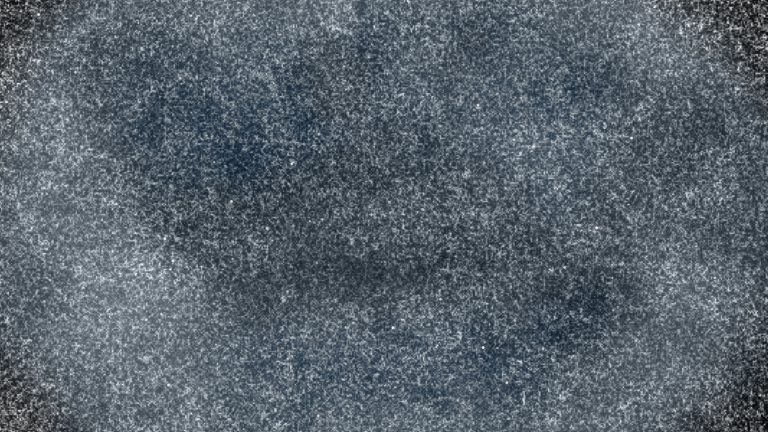
Give the GLSL for this texture, as a WebGL 2 fragment shader.

```glsl
#version 300 es
precision highp float;

uniform vec2 u_resolution;
out vec4 outColor;

const float BASE_LEVEL = 0.275;
const float CLOUD_GAIN = 0.28;
const float WISP_GAIN = 0.13;
const float RIM_GAIN = 0.10;
const float CORNER_DROP = 0.17;
const float GRAIN_GAIN = 0.52;
const float FINE_GRAIN = 300.0;
const float COARSE_GRAIN = 165.0;
const vec3 COOL_TINT = vec3(-0.040, 0.0, 0.034);
const vec3 BLUE_TINT = vec3(-0.030, 0.0, 0.032);
const vec3 STAR_COLOR = vec3(1.0, 0.98, 0.97);
const vec2 VOID_CENTER = vec2(0.84, 0.36);
const vec2 VOID_SIZE = vec2(0.20, 0.075);
const vec2 CLUSTER_CENTER = vec2(0.82, 0.44);

float hash(vec2 p) {
    vec3 q = fract(vec3(p.xyx) * 0.1031);
    q += dot(q, q.yzx + 33.33);
    return fract((q.x + q.y) * q.z);
}

float noise(vec2 p) {
    vec2 i = floor(p);
    vec2 f = fract(p);
    f = f * f * (3.0 - 2.0 * f);
    float low = mix(hash(i), hash(i + vec2(1.0, 0.0)), f.x);
    float high = mix(hash(i + vec2(0.0, 1.0)), hash(i + 1.0), f.x);
    return mix(low, high, f.y);
}

float fbm(vec2 p) {
    float sum = 0.0;
    float gain = 0.5;
    for (int i = 0; i < 4; i++) {
        sum += gain * noise(p);
        p = mat2(1.6, 1.2, -1.2, 1.6) * p + 17.3;
        gain *= 0.5;
    }
    return sum / 0.9375;
}

// Thin bright threads along the mid level of warped noise
float wisps(vec2 p) {
    vec2 warp = vec2(fbm(p * 0.6 + 4.0), fbm(p * 0.6 + 51.0)) - 0.5;
    float ridge = 1.0 - abs(2.0 * fbm(p + 2.5 * warp) - 1.0);
    return pow(ridge, 4.0);
}

// One star at most in each cell, with a sharp core and a faint halo
float stars(vec2 p, float cells, float chance, float radius) {
    vec2 cell = floor(p * cells);
    vec2 seed = cell + cells * 3.0;
    vec2 spot = 0.25 + 0.5 * vec2(hash(seed + 11.0), hash(seed + 47.0));
    float d = length(fract(p * cells) - spot) / cells;
    float power = mix(0.35, 1.0, hash(seed + 83.0));
    float core = 1.0 - smoothstep(0.3 * radius, radius, d);
    float halo = 0.22 * exp(-d * d / (3.0 * radius * radius));
    return step(hash(seed), chance) * power * (core + halo);
}

void main() {
    vec2 p = gl_FragCoord.xy / u_resolution.y;
    vec2 uv = gl_FragCoord.xy / u_resolution;

    // Broad light: bright rim inside dark corners
    float cloud = fbm(p * 3.2 + 7.0) - 0.5;
    float edge = length((uv - 0.5) * vec2(2.0, 1.35)) + 0.25 * cloud;
    float corner = smoothstep(0.92, 1.18, edge);
    float rim = smoothstep(0.45, 0.85, edge) * mix(1.25, 0.65, uv.x);
    vec2 toVoid = (p - VOID_CENTER) / VOID_SIZE;
    float hollow = exp(-dot(toVoid, toVoid) * (1.0 + 1.5 * cloud));

    // Threads and clouds
    float threads = 0.55 * wisps(p * 7.0) + 0.45 * wisps(p * 19.0 + 30.0);
    float level = BASE_LEVEL + CLOUD_GAIN * cloud + WISP_GAIN * threads;
    level += RIM_GAIN * rim - CORNER_DROP * corner;
    level -= 0.12 * hollow;

    // Dust grain, denser on threads and in the corners
    float grain = 0.6 * (noise(p * FINE_GRAIN) + noise(p * COARSE_GRAIN + 91.0) - 1.0);
    grain += 0.8 * grain * grain;
    float grainGain = GRAIN_GAIN * (0.75 + 0.5 * threads + 0.5 * corner - 0.35 * hollow);
    float light = max(level + grainGain * grain, 0.03);

    // Cool colour, fading to neutral at the corners
    float blue = smoothstep(0.44, 0.62, fbm(p * 2.3 + 63.0)) * (1.0 - smoothstep(0.5, 0.9, edge));
    vec3 color = light + COOL_TINT * (1.0 - 0.85 * corner);
    color += BLUE_TINT * blue * (1.0 - smoothstep(0.2, 0.5, light));

    // Scattered stars, gathered near the cluster
    float gather = exp(-4.0 * dot(p - CLUSTER_CENTER, p - CLUSTER_CENTER));
    float glow = 0.85 * stars(p, 14.0, 0.02 + 0.16 * gather, 0.0046);
    glow += 0.55 * stars(p + 3.7, 23.0, 0.03 + 0.10 * gather, 0.0036);
    glow += 0.25 * stars(p + 8.1, 46.0, 0.20 + 0.15 * gather, 0.0030);
    color = mix(color, STAR_COLOR, clamp(glow, 0.0, 0.95));

    outColor = vec4(clamp(color, 0.0, 1.0), 1.0);
}
```
